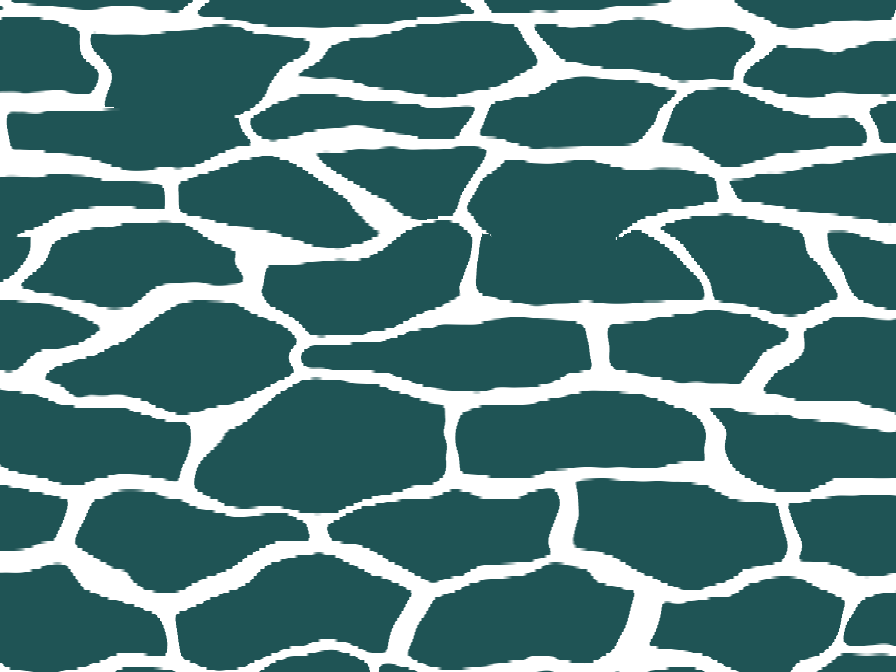
This pattern is drawn by a Shadertoy shader. Its source:

```glsl
const vec3 STONE_COLOR = vec3(0.122, 0.329, 0.333);
const vec3 GAP_COLOR = vec3(1.0);
const float COLUMN_DENSITY = 3.0;             // stones per canvas height, sideways
const vec2 ROW_DENSITY = vec2(6.0, 5.0);      // rows at the bottom, increase upward
const vec2 JITTER = vec2(0.70, 0.55);         // scatter of the stone centres
const vec2 WARP = vec2(0.30, 0.55);           // bending of the outlines, in cells
const vec2 WARP_FREQUENCY = vec2(1.9, 1.0);
const float MERGE_SHARE = 0.22;               // share of row pairs fused together
const float HALF_GAP = 0.0125;
const float GAP_VARIATION = 0.014;
const float ROUGHNESS = 0.005;
const float CORNER_ROUNDING = 0.004;
const float STEP_HEIGHT = 0.0052;             // ledges along the outlines

float hash(vec2 p) {
    return fract(sin(dot(p, vec2(127.1, 311.7))) * 43758.5453);
}

float valueNoise(vec2 p) {
    vec2 i = floor(p), f = fract(p);
    f = f * f * (3.0 - 2.0 * f);
    float low = mix(hash(i), hash(i + vec2(1, 0)), f.x);
    float high = mix(hash(i + vec2(0, 1)), hash(i + vec2(1, 1)), f.x);
    return mix(low, high, f.y);
}

// Stone centre, with every second row shifted like brickwork
vec2 stoneCenter(vec2 cell) {
    vec2 scatter = vec2(hash(cell), hash(cell + 37.3)) - 0.5;
    return cell + 0.5 + vec2(0.5 * mod(cell.y, 2.0), 0.0) + JITTER * scatter;
}

// Some stones share the identity of the stone below
vec2 stoneGroup(vec2 cell) {
    vec2 lower = vec2(cell.x, 2.0 * floor(cell.y * 0.5));
    return hash(lower + 71.9) < MERGE_SHARE ? lower : cell;
}

// Rounded distance to the stone border, in canvas units
float borderDistance(vec2 p, vec2 density) {
    vec2 base = floor(p), nearestCell = base, nearest = vec2(9.0);
    for (int j = -2; j <= 2; j++)
    for (int i = -2; i <= 2; i++) {
        vec2 cell = base + vec2(i, j);
        vec2 offset = stoneCenter(cell) - p;
        if (dot(offset, offset) < dot(nearest, nearest)) {
            nearest = offset;
            nearestCell = cell;
        }
    }

    vec2 group = stoneGroup(nearestCell);
    float sum = 0.0;
    for (int j = -2; j <= 2; j++)
    for (int i = -2; i <= 2; i++) {
        vec2 cell = base + vec2(i, j);
        if (stoneGroup(cell) == group) continue;
        vec2 offset = stoneCenter(cell) - p;
        vec2 normal = normalize(offset - nearest);
        float d = dot(0.5 * (offset + nearest), normal) / length(normal * density);
        sum += exp(-d / CORNER_ROUNDING);
    }
    return -CORNER_ROUNDING * log(max(sum, 1e-30));
}

// Staircase whose risers are one pixel tall
float terrace(float y, float pixel) {
    float t = y / STEP_HEIGHT;
    float riser = min(pixel / STEP_HEIGHT, 1.0);
    return STEP_HEIGHT * (floor(t) + clamp((fract(t) - 0.5) / riser + 0.5, 0.0, 1.0));
}

void mainImage(out vec4 fragColor, in vec2 fragCoord) {
    float pixel = 1.0 / iResolution.y;
    vec2 uv = fragCoord * pixel;
    uv.y = terrace(uv.y, pixel);

    // Rows grow flatter toward the top
    vec2 density = vec2(COLUMN_DENSITY, ROW_DENSITY.x + ROW_DENSITY.y * uv.y);
    vec2 p = vec2(uv.x * COLUMN_DENSITY,
                  uv.y * (ROW_DENSITY.x + 0.5 * ROW_DENSITY.y * uv.y));

    // Wavy outlines
    vec2 q = p * WARP_FREQUENCY;
    vec2 bend = vec2(valueNoise(q + 11.7), valueNoise(q + 53.1)) - 0.5;
    bend += 0.35 * (vec2(valueNoise(q * 2.3 + 5.2), valueNoise(q * 2.3 + 83.6)) - 0.5);
    p += WARP * bend;

    // Uneven gap width and rough rim
    float gap = HALF_GAP + GAP_VARIATION * (valueNoise(uv * vec2(7.0, 10.0) + 19.4) - 0.5);
    gap += ROUGHNESS * (valueNoise(uv * vec2(38.0, 48.0) + 3.8) - 0.5);

    float stone = borderDistance(p, density) - gap;
    float cover = clamp(stone / pixel + 0.5, 0.0, 1.0);
    fragColor = vec4(mix(GAP_COLOR, STONE_COLOR, cover), 1.0);
}
```
